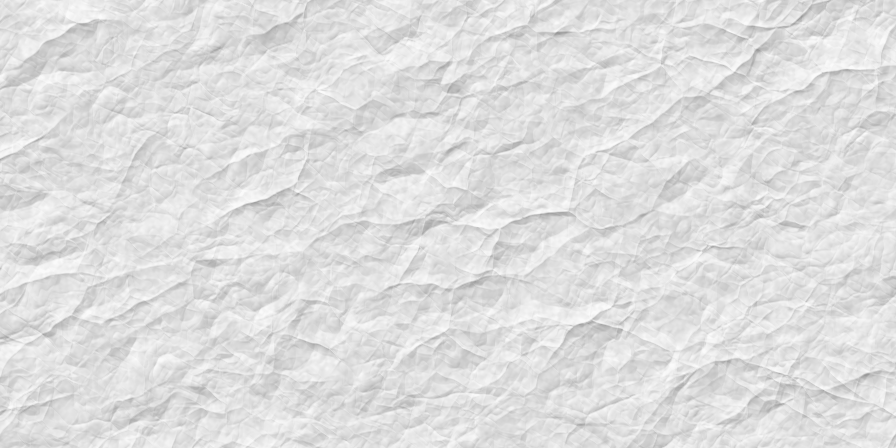
A WebGL 2 fragment shader for this texture:

```glsl
#version 300 es
precision highp float;
// Crumpled white paper: layered folds and ridges lit from the upper left.

uniform vec2 u_resolution;
out vec4 fragColor;

// Integer hash of a lattice cell, two values in 0..1.
vec2 hash2(vec2 cell) {
    uvec2 v = uvec2(ivec2(cell) + 32768);
    v = v * 1664525u + 1013904223u;
    v.x += v.y * 1664525u;
    v.y += v.x * 1664525u;
    v ^= v >> 16u;
    v.x += v.y * 1664525u;
    v.y += v.x * 1664525u;
    v ^= v >> 16u;
    return vec2(v & 65535u) / 65535.0;
}

float valueNoise(vec2 p) {
    vec2 cell = floor(p);
    vec2 f = p - cell;
    f = f * f * f * (f * (f * 6.0 - 15.0) + 10.0);
    float low = mix(hash2(cell).x, hash2(cell + vec2(1, 0)).x, f.x);
    float high = mix(hash2(cell + vec2(0, 1)).x, hash2(cell + vec2(1, 1)).x, f.x);
    return mix(low, high, f.y);
}

vec2 noisePair(vec2 p) {
    return vec2(valueNoise(p), valueNoise(p + vec2(37.4, 81.7))) - 0.5;
}

// Coordinates whose x axis points along the given angle.
vec2 alongAngle(vec2 p, float angle) {
    float c = cos(angle), s = sin(angle);
    return vec2(c * p.x + s * p.y, c * p.y - s * p.x);
}

// Distances to the nearest and second nearest scattered points.
vec2 nearestTwo(vec2 p) {
    vec2 cell = floor(p);
    vec2 nearest = vec2(9.0);
    for (int y = -1; y <= 1; y++) {
        for (int x = -1; x <= 1; x++) {
            vec2 neighbour = cell + vec2(x, y);
            float d = distance(p, neighbour + hash2(neighbour));
            nearest.y = min(nearest.y, max(nearest.x, d));
            nearest.x = min(nearest.x, d);
        }
    }
    return nearest;
}

// Facets bounded by creases that rise, sink and fade out.
float foldHeight(vec2 p, float creaseWidth) {
    vec2 d = nearestTwo(p);
    float strength = 2.6 * valueNoise(p * 0.8 + 53.0) - 1.3;
    float crease = creaseWidth * strength * exp((d.x - d.y) / creaseWidth);
    return crease + 0.2 * d.x * d.x;
}

float paperHeight(vec2 p) {
    vec2 q = p + 0.022 * noisePair(p * 11.0) + 0.007 * noisePair(p * 40.0 + 11.0);

    // Long steep folds
    vec2 longFold = alongAngle(q, 0.95) * vec2(1.5, 4.5);
    float height = 0.35 * foldHeight(longFold + 5.0, 0.12) / 4.0;

    // Facets from broad to small, crossing at shallow angles
    float frequency = 6.5;
    float weight = 0.85;
    for (int i = 0; i < 4; i++) {
        float angle = (i % 2 == 0 ? 0.42 : -0.5) + 0.1 * float(i);
        vec2 r = alongAngle(q, angle) * vec2(0.75, 1.25) * frequency;
        height += weight * foldHeight(r + 19.0 * float(i), 0.16) / frequency;
        frequency *= 1.75;
        weight *= 0.9;
    }

    // Irregular wrinkles with sharp valleys
    frequency = 7.5;
    weight = 0.28;
    for (int i = 0; i < 4; i++) {
        vec2 r = alongAngle(q, 0.4 + 0.7 * float(i)) * frequency;
        float wrinkle = abs(2.0 * valueNoise(r + 29.0 * float(i)) - 1.0);
        height += weight * wrinkle / frequency;
        frequency *= 2.0;
        weight *= 0.95;
    }
    return height;
}

// Slope of the sheet facing the light, sampled over a short span.
float facingSlope(vec2 p, vec2 light, float span) {
    vec2 offset = 0.5 * span * light;
    return (paperHeight(p - offset) - paperHeight(p + offset)) / span;
}

// Highlights roll off softly, shadows stay deep.
float paperTone(float slope, float base, float gain, float headroom) {
    float light = headroom * (1.0 - exp(-gain * max(slope, 0.0) / headroom));
    return base + light + gain * min(slope, 0.0);
}

void main() {
    vec2 p = gl_FragCoord.xy / u_resolution.y;
    vec2 light = normalize(vec2(-0.4, 0.9));
    float slope = facingSlope(p, light, 0.0042);
    float tone = paperTone(slope, 0.877, 0.078, 0.115);

    // Fibre mottling
    float grain = valueNoise(alongAngle(p, 0.3) * 60.0) - 0.5;
    grain += 1.3 * valueNoise(alongAngle(p, 0.9) * 130.0) - 0.65;
    tone += 0.035 * grain;

    fragColor = vec4(vec3(clamp(tone, 0.6, 0.98)), 1.0);
}
```
